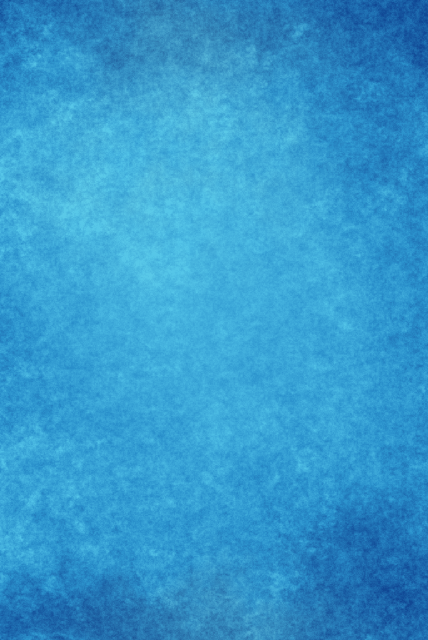
Reproduce this background procedurally as a Shadertoy shader.

```glsl
// Weathered blue plaster backdrop with a pale centre, dark corners and fine speckled grain.

float hash(vec2 p) {
    vec3 q = fract(vec3(p.xyx) * 0.1031);
    q += dot(q, q.yzx + 33.33);
    return fract((q.x + q.y) * q.z);
}

float noise(vec2 p) {
    vec2 cell = floor(p), f = fract(p);
    f = f * f * (3.0 - 2.0 * f);
    return mix(mix(hash(cell), hash(cell + vec2(1, 0)), f.x),
               mix(hash(cell + vec2(0, 1)), hash(cell + vec2(1, 1)), f.x), f.y);
}

// Layered noise, centred on zero
float mottle(vec2 p) {
    float sum = 0.0, amp = 0.5;
    for (int i = 0; i < 5; i++) {
        sum += amp * (noise(p) - 0.5);
        p = mat2(1.6, 1.2, -1.2, 1.6) * p + 17.3;
        amp *= 0.68;
    }
    return sum;
}

// Soft elliptical spot
float spot(vec2 uv, vec2 centre, vec2 radius) {
    vec2 d = (uv - centre) / radius;
    return exp(-dot(d, d));
}

// Dark to pale blue
vec3 palette(float tone) {
    vec3 navy = vec3(0.08, 0.33, 0.62);
    vec3 azure = vec3(0.165, 0.57, 0.80);
    vec3 sky = vec3(0.28, 0.715, 0.88);
    return tone < 0.6 ? mix(navy, azure, tone / 0.6)
                      : mix(azure, sky, (tone - 0.6) / 0.4);
}

void mainImage(out vec4 fragColor, in vec2 fragCoord) {
    vec2 uv = fragCoord / iResolution.xy;
    vec2 p = fragCoord / iResolution.x;

    // Ragged outlines for the large patches
    vec2 w = uv + 0.12 * vec2(mottle(p * 8.0), mottle(p * 8.0 + 41.0));

    // Pale patches
    float tone = 0.66;
    tone += 0.28 * spot(w, vec2(0.45, 0.62), vec2(0.48, 0.30));
    tone += 0.14 * spot(w, vec2(0.03, 0.73), vec2(0.20, 0.10));
    tone += 0.10 * spot(w, vec2(0.50, 0.87), vec2(0.20, 0.06));
    tone += 0.10 * spot(w, vec2(0.40, 0.63), vec2(0.14, 0.05));
    tone += 0.12 * spot(w, vec2(0.05, 0.25), vec2(0.15, 0.10));
    tone += 0.10 * spot(w, vec2(0.60, 0.33), vec2(0.18, 0.08));
    tone += 0.18 * spot(w, vec2(0.57, 0.06), vec2(0.14, 0.06));

    // Dark corners and edges
    tone -= 0.40 * spot(w, vec2(1.00, 1.00), vec2(0.30, 0.15));
    tone -= 0.26 * spot(w, vec2(0.00, 1.00), vec2(0.28, 0.12));
    tone -= 0.52 * spot(w, vec2(0.95, 0.10), vec2(0.27, 0.12));
    tone -= 0.38 * spot(w, vec2(0.12, 0.03), vec2(0.28, 0.09));
    tone -= 0.20 * spot(w, vec2(1.00, 0.58), vec2(0.13, 0.28));
    tone -= 0.18 * spot(w, vec2(0.00, 0.43), vec2(0.16, 0.10));
    tone -= 0.20 * spot(w, vec2(0.84, 0.79), vec2(0.18, 0.13));
    tone -= 0.24 * smoothstep(0.82, 1.02, w.y);
    tone -= 0.14 * smoothstep(0.18, 0.0, w.y);

    // Blotches, flecks and grain, quieter in the centre
    float rough = 1.0 - 0.45 * spot(uv, vec2(0.48, 0.52), vec2(0.45, 0.30));
    float flecks = mottle(p * vec2(48, 58) + 5.0);
    float threads = noise(p * vec2(230, 60)) + noise(p * vec2(60, 230) + 9.0) - 1.0;
    float grain = hash(floor(p * 342.0)) - 0.5;
    tone += rough * (0.27 * mottle(p * 10.0) + 0.42 * flecks + 0.07 * threads);
    tone += rough * 0.22 * (noise(p * 170.0) - 0.5) + (0.03 + 0.11 * rough) * grain;

    // Sparse pale scuffs
    float scuff = smoothstep(0.10, 0.34, mottle(p * vec2(17, 22) + 63.0));
    tone += 0.20 * rough * scuff * (0.4 + 1.2 * noise(p * 120.0));

    vec3 color = palette(clamp(tone, -0.12, 1.15));

    // Faded grey stains along the top and bottom
    float stain = spot(w, vec2(0.46, 0.95), vec2(0.26, 0.09))
                + spot(w, vec2(0.52, 0.02), vec2(0.30, 0.07));
    color = mix(color, vec3(dot(color, vec3(0.3, 0.6, 0.1))), 0.15 * min(stain, 1.0));

    // Aqua wash over the upper pale area
    float wash = spot(w, vec2(0.42, 0.75), vec2(0.40, 0.15));
    color += wash * vec3(0.03, 0.02, 0.0) * (1.0 + 3.0 * mottle(p * 14.0));

    fragColor = vec4(clamp(color, 0.0, 1.0), 1.0);
}
```
